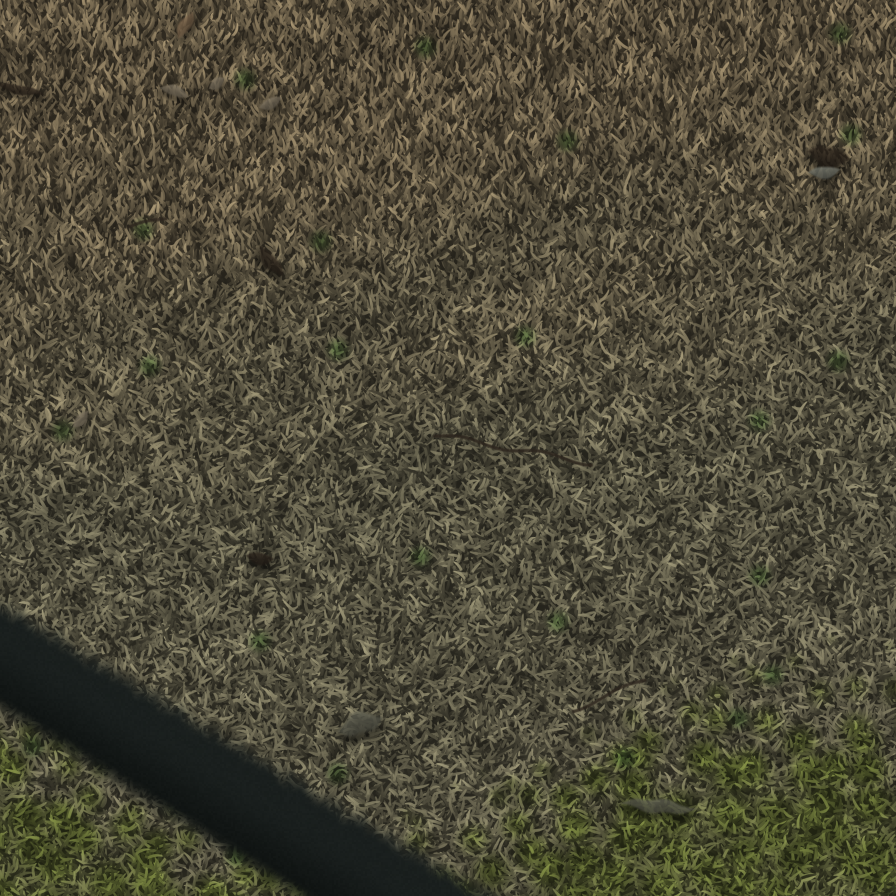
Reproduce this texture procedurally as a Shadertoy shader.

```glsl
vec3 hash3(vec2 p) {
    vec3 q = fract(p.xyx * vec3(0.1031, 0.1030, 0.0973));
    q += dot(q, q.yxz + 33.33);
    return fract((q.xxy + q.yzz) * q.zyx);
}

// Distance to the nearest scattered point
float cellular(vec2 p) {
    vec2 id = floor(p);
    float d = 1.5;
    for (int y = -1; y <= 1; y++)
    for (int x = -1; x <= 1; x++) {
        vec2 c = id + vec2(x, y);
        d = min(d, length(c + hash3(c).xy - p));
    }
    return d;
}

float waves(vec2 p) {
    return (sin(p.x + 2.0 * sin(p.y * 0.7)) + sin(p.y * 1.3 + 1.7 * sin(p.x * 0.8))
          + 0.6 * sin(p.x * 2.3 - p.y * 1.9)) / 2.6;
}

float segment(vec2 p, vec2 a, vec2 b) {
    vec2 ab = b - a;
    return length(p - a - ab * clamp(dot(p - a, ab) / dot(ab, ab), 0.0, 1.0));
}

// One layer of curved blades, painted over the colour below
vec3 paintBlades(vec3 col, vec2 p, float layer, float spread, vec3 tint, float px) {
    float density = 86.0 + 4.0 * layer;
    vec2 g = p * density + layer * vec2(17.3, 41.7);
    vec2 id = floor(g);
    for (int y = -1; y <= 1; y++)
    for (int x = -1; x <= 1; x++) {
        vec2 c = id + vec2(x, y);
        vec3 h = hash3(c + layer * 71.0);
        vec3 k = hash3(c + 213.0 + layer * 37.0);
        float a = (h.z - 0.5) * spread;
        vec2 up = vec2(sin(a), cos(a));
        vec2 q = (g - c - h.xy) / density;
        float along = dot(q, up);
        float halfLen = mix(0.005, 0.0105, k.x);
        float t = along / halfLen;
        float across = dot(q, vec2(up.y, -up.x)) - (k.y - 0.5) * 0.005 * t * t;
        float width = 0.0016 * (1.0 - 0.6 * max(t, 0.0));
        float mask = (1.0 - smoothstep(width - px, width + px, abs(across)))
                   * (1.0 - smoothstep(0.75, 1.05, abs(t)));
        float tone = mix(0.15, 0.40 + 0.025 * layer, k.z) + 0.035 * t;
        col = mix(col, tint * tone, mask * 0.92);
    }
    return col;
}

// Small pointed leaf with a shaded underside
vec3 paintLeaf(vec3 col, vec2 p, vec2 c, vec2 size, float angle, vec3 tint) {
    vec2 q = mat2(cos(angle), -sin(angle), sin(angle), cos(angle)) * (p - c);
    q.y += 0.15 * size.y * sin(q.x * 170.0 + c.x * 90.0);
    float d = abs(q.y) / size.y + q.x * q.x / (size.x * size.x);
    float shadow = length((q + vec2(0.0, size.y * 0.7)) / size);
    col *= 1.0 - 0.35 * (1.0 - smoothstep(0.5, 1.3, shadow));
    return mix(col, tint * (0.9 + 0.2 * q.y / size.y), 0.75 * (1.0 - smoothstep(0.6, 1.1, d)));
}

void mainImage(out vec4 fragColor, in vec2 fragCoord) {
    vec2 p = fragCoord / iResolution.xy;
    float px = max(0.75 / iResolution.y, 0.0007);
    float broad = waves(p * vec2(9.0, 19.0));
    float clump = cellular(p * 24.0);
    float rail = (p.y - 0.268 + 0.615 * p.x) / 1.17;

    // Patchy moss along the lower right and beneath the rail
    float right = 0.04 + 0.17 * smoothstep(0.45, 0.85, p.x) - p.y;
    float edge = max(right, -rail - 0.065) + 0.025 * broad + 0.14 * (0.42 - clump);
    float moss = smoothstep(-0.04, 0.09, edge) * (0.55 + 0.45 * smoothstep(0.75, 0.2, clump));

    // Sparse green sprouts
    vec2 cell = floor(p * 9.0);
    vec3 h = hash3(cell + 5.0);
    float sprout = length(p - (cell + 0.2 + 0.6 * h.xy) / 9.0);
    sprout = step(0.62, h.z) * (1.0 - smoothstep(0.002, 0.018, sprout));

    // Dry grass, browner and more upright toward the top
    float far = smoothstep(0.4, 0.95, p.y + 0.06 * broad - 0.1 * (p.x - 0.5));
    vec3 tint = mix(vec3(0.99, 0.95, 0.75), vec3(1.05, 0.93, 0.71), far);
    tint *= 1.0 + 0.05 * broad - 0.10 * clump;
    tint = mix(tint, vec3(0.80, 0.89, 0.40), moss * 0.9);
    tint = mix(tint, vec3(0.58, 0.80, 0.40), sprout * 0.65);
    vec3 col = tint * 0.14;
    float spread = mix(3.0, 1.6, far);
    for (int i = 0; i < 5; i++) col = paintBlades(col, p, float(i), spread, tint, px);
    col *= 1.2 + 0.12 * sin(waves(p * 75.0) * 3.0);

    // Fallen leaves and dark litter
    vec3 pale = vec3(0.48, 0.44, 0.37), grey = vec3(0.36, 0.36, 0.31), dark = vec3(0.16, 0.13, 0.10);
    col = paintLeaf(col, p, vec2(0.207, 0.972), vec2(0.018, 0.008), 1.1, vec3(0.49, 0.40, 0.30));
    col = paintLeaf(col, p, vec2(0.195, 0.898), vec2(0.018, 0.007), -0.3, pale);
    col = paintLeaf(col, p, vec2(0.242, 0.907), vec2(0.011, 0.007), 0.5, pale);
    col = paintLeaf(col, p, vec2(0.302, 0.885), vec2(0.015, 0.007), 0.4, pale);
    col = paintLeaf(col, p, vec2(0.022, 0.900), vec2(0.030, 0.006), -0.2, dark);
    col = paintLeaf(col, p, vec2(0.925, 0.825), vec2(0.026, 0.014), -0.2, dark);
    col = paintLeaf(col, p, vec2(0.920, 0.808), vec2(0.019, 0.008), 0.1, vec3(0.46, 0.47, 0.43));
    col = paintLeaf(col, p, vec2(0.302, 0.708), vec2(0.023, 0.009), -0.9, dark);
    col = paintLeaf(col, p, vec2(0.090, 0.532), vec2(0.013, 0.007), 0.8, pale);
    col = paintLeaf(col, p, vec2(0.290, 0.377), vec2(0.017, 0.008), -0.1, dark);
    col = paintLeaf(col, p, vec2(0.402, 0.192), vec2(0.028, 0.014), 0.3, grey);
    col = paintLeaf(col, p, vec2(0.735, 0.100), vec2(0.045, 0.009), -0.1, grey);

    // Twigs
    vec2 q = p + vec2(0.0, 0.003 * sin(p.x * 70.0));
    float twig = min(segment(q, vec2(0.485, 0.515), vec2(0.66, 0.483)),
                     segment(q, vec2(0.64, 0.208), vec2(0.72, 0.241)));
    twig = min(twig, segment(q, vec2(0.145, 0.745), vec2(0.185, 0.757)));
    col = mix(col, vec3(0.17, 0.14, 0.11), 0.8 * (1.0 - smoothstep(0.0005, 0.003, twig)));

    // Out-of-focus dark rail with a fuzzy upper edge
    float fuzz = 0.004 * waves(p * vec2(170.0, 60.0)) * step(0.0, rail);
    float d = abs(rail) - 0.049 - 0.013 * p.x + fuzz;
    vec3 railCol = mix(vec3(0.06, 0.075, 0.07), vec3(0.10, 0.12, 0.115), smoothstep(-0.05, 0.02, rail));
    railCol += 0.012 * (hash3(floor(p * 400.0)).x - 0.5);
    col = mix(col, railCol, 1.0 - smoothstep(-0.014, 0.014, d));
    fragColor = vec4(col, 1.0);
}
```
